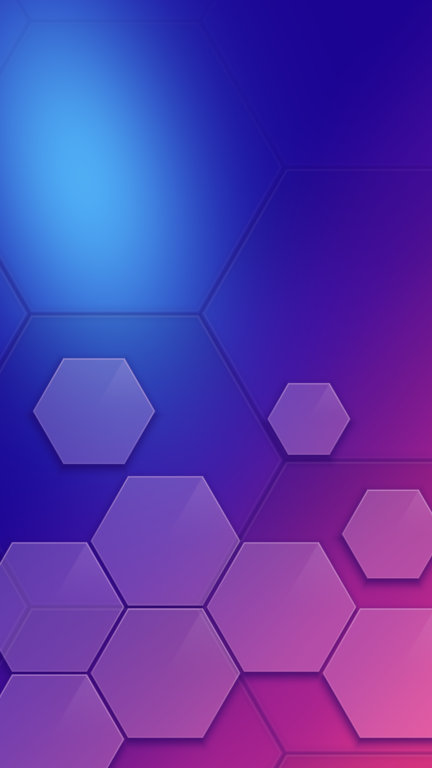
This background is drawn by a WebGL 2 fragment shader. Its source:

```glsl
#version 300 es
precision highp float;

uniform vec2 u_resolution;
out vec4 fragColor;

// Lengths are fractions of the canvas width; the canvas is 16/9 high.
const float ASPECT = 16.0 / 9.0;
const vec2 HEX_AXIS = vec2(0.8660, 0.5);

// Backdrop colours
const vec2 RAMP = vec2(0.42, 0.62);
const vec3 INDIGO = vec3(0.11, 0.01, 0.57);
const vec3 VIOLET = vec3(0.27, 0.05, 0.61);
const vec3 PURPLE = vec3(0.45, 0.09, 0.56);
const vec3 MAGENTA = vec3(0.65, 0.13, 0.56);
const vec3 PINK = vec3(0.89, 0.21, 0.53);
const vec3 HALO = vec3(0.11, 0.18, 0.76);
const vec3 SKY = vec3(0.31, 0.68, 0.96);
const vec3 SHADE = vec3(0.12, 0.01, 0.38);

// Glow
const vec2 GLOW_CENTER = vec2(0.190, 1.370);
const vec2 GLOW_SIZE = vec2(0.25, 0.45);
const vec2 HALO_SIZE = vec2(0.38, 0.68);
const float GLOW_TILT = 0.20;

// Large background panels
const vec2 PANEL_ORIGIN = vec2(0.266, 0.713);
const vec2 PANEL_STEP = vec2(0.590, 0.678);
const float PANEL_APOTHEM = 0.3345;
const float PANEL_RIM = 0.10;
const float PANEL_GAP = 0.24;
const vec2 PANEL_FADE = vec2(1.15, 1.55);

// Glass tiles: a honeycomb cluster and free ones (x, y, apothem)
const int CLUSTER_COUNT = 6;
const vec2 CLUSTER_ORIGIN = vec2(0.1145, 0.3727);
const vec2 CLUSTER_STEP = vec2(0.2685, 0.306);
const float CLUSTER_APOTHEM = 0.1497;
const int FREE_COUNT = 3;
const vec3 FREE_TILES[FREE_COUNT] = vec3[](
    vec3(0.2176, 0.826, 0.1222), vec3(0.715, 0.808, 0.0828), vec3(0.910, 0.5417, 0.1025));
const vec3 GLASS = vec3(0.90, 0.74, 0.90);
const float GLASS_ALPHA = 0.28;
const float GLOSS_ALPHA = 0.08;
const vec2 SHADOW_OFFSET = vec2(-0.002, -0.010);
const float SHADOW_BLUR = 0.034;
const float RIM_WIDTH = 0.0022;

// Signed distance to a hexagon with a flat top
float hexagon(vec2 p, float apothem) {
    p = abs(p);
    return max(p.y, dot(p, HEX_AXIS)) - apothem;
}

float bell(vec2 p) {
    return exp(-dot(p, p));
}

// Diagonal ramp from indigo to pink, lit by a tilted blue glow
vec3 backdrop(vec2 p) {
    float t = dot(RAMP, vec2(p.x, 1.0 - p.y / ASPECT));
    vec3 color = mix(INDIGO, VIOLET, smoothstep(0.38, 0.59, t));
    color = mix(color, PURPLE, smoothstep(0.55, 0.73, t));
    color = mix(color, MAGENTA, smoothstep(0.68, 0.85, t));
    color = mix(color, PINK, smoothstep(0.83, 1.04, t));
    vec2 g = p - GLOW_CENTER;
    g.x += GLOW_TILT * g.y;
    color = mix(color, HALO, 0.70 * bell(g / HALO_SIZE));
    return mix(color, SKY, bell(g / GLOW_SIZE));
}

// Two interleaved rectangular lattices make the honeycomb
vec2 panelCell(vec2 p) {
    vec2 period = vec2(2.0 * PANEL_STEP.x, PANEL_STEP.y);
    vec2 a = mod(p - PANEL_ORIGIN + 0.5 * period, period) - 0.5 * period;
    vec2 b = mod(p - PANEL_ORIGIN, period) - 0.5 * period;
    return hexagon(a, 0.0) < hexagon(b, 0.0) ? a : b;
}

// Panels fade out towards the top of the canvas
vec3 drawPanels(vec3 color, vec2 p, float px) {
    vec2 q = panelCell(p);
    float d = hexagon(q, PANEL_APOTHEM);
    float height = q.y / PANEL_APOTHEM;
    float strength = 1.0 - 0.8 * smoothstep(PANEL_FADE.x, PANEL_FADE.y, p.y);
    color *= 1.0 - 0.07 * strength * smoothstep(-0.2, 1.0, height);
    color = mix(color, SHADE, PANEL_GAP * strength * smoothstep(-px, 0.003 + px, d));
    color = mix(color, SHADE, 0.07 * strength * smoothstep(-0.020, 0.0, d));
    float rim = 1.0 - smoothstep(0.0, RIM_WIDTH + px, abs(d + RIM_WIDTH));
    return mix(color, GLASS, PANEL_RIM * strength * rim * (0.65 + 0.35 * height));
}

// x, y and apothem of tile i
vec3 tileAt(int i) {
    if (i >= CLUSTER_COUNT) return FREE_TILES[i - CLUSTER_COUNT];
    int column = i < 4 ? i / 2 : i - 2;
    int row = i < 4 ? i % 2 : i - 4;
    vec2 cell = vec2(column, 0.5 * float(column % 2) - float(row));
    return vec3(CLUSTER_ORIGIN + cell * CLUSTER_STEP, CLUSTER_APOTHEM);
}

vec3 drawTiles(vec3 color, vec2 p, float px) {
    float d = 1e3, shadow = 1e3;
    vec2 q = vec2(0.0);
    for (int i = 0; i < CLUSTER_COUNT + FREE_COUNT; i++) {
        vec3 tile = tileAt(i);
        vec2 local = p - tile.xy;
        float tileDist = hexagon(local, tile.z);
        shadow = min(shadow, hexagon(local - SHADOW_OFFSET, tile.z));
        if (tileDist < d) { d = tileDist; q = local / tile.z; }
    }
    float inside = 1.0 - smoothstep(-px, px, d);
    float dark = 1.0 - smoothstep(-0.012, SHADOW_BLUR, shadow);
    color = mix(color, SHADE, 0.60 * dark * dark * (1.0 - inside));

    // Gloss wedge starts on the line from the centre to the upper right corner
    float wedge = smoothstep(-0.02, 0.02, dot(q, vec2(HEX_AXIS.x, -HEX_AXIS.y)));
    float gloss = wedge * smoothstep(-0.1, 1.0, q.y);
    color = mix(color, GLASS, inside * (GLASS_ALPHA + GLOSS_ALPHA * gloss));
    float rim = inside * smoothstep(-RIM_WIDTH - px, -0.5 * px, d);
    return mix(color, GLASS, rim * mix(0.15, 0.45, smoothstep(-0.8, 0.9, q.y + 0.3 * q.x)));
}

void main() {
    vec2 p = gl_FragCoord.xy / u_resolution * vec2(1.0, ASPECT);
    float px = 1.0 / u_resolution.x;
    vec3 color = drawPanels(backdrop(p), p, px);
    fragColor = vec4(drawTiles(color, p, px), 1.0);
}
```
